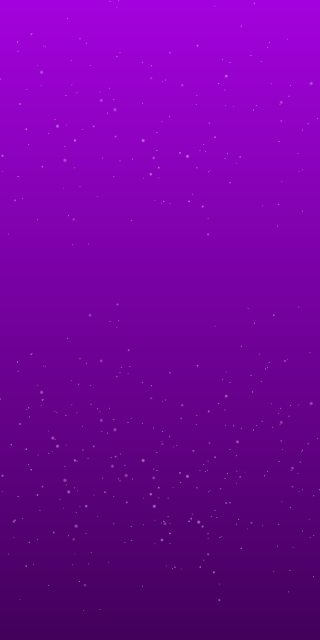
Reproduce this background procedurally as a WebGL 1 fragment shader.

```glsl
precision highp float;

uniform vec2 u_resolution;

float hash(float n) {
  return fract(sin(n * 12.9898) * 43758.5453);
}

// Soft disc of radius r, with an edge at least one pixel wide
float softDisc(vec2 p, float r, float pixel) {
  return 1.0 - smoothstep(r * 0.3, r + 0.6 * pixel, length(p));
}

// Star centre, in canvas widths; the scatter is densest mid-field
vec2 starCentre(float id) {
  float spread = mix(hash(id + 0.37), hash(id + 0.71), 0.35);
  return vec2(hash(id + 0.13), mix(-0.09, 0.8, spread));
}

// The same star field is laid three times, overlapping in the lower half
float starField(vec2 p, float pixel) {
  float light = 0.0;
  for (int i = 1; i <= 150; i++) {
    float id = float(i);
    float size = pow(hash(id + 0.53), 7.0);
    float radius = mix(0.0012, 0.0064, size);
    vec2 q = p - starCentre(id);
    float star = softDisc(q, radius, pixel);
    star = max(star, softDisc(q - vec2(0.0, 1.0), radius, pixel));
    star = max(star, softDisc(q - vec2(0.035, 1.143), radius, pixel));
    light = max(light, star * mix(0.25, 0.5, hash(id + 0.91)));
  }
  return light;
}

void main() {
  // Width is 1, with y running down from the top edge
  float pixel = 1.0 / u_resolution.x;
  vec2 p = vec2(gl_FragCoord.x, u_resolution.y - gl_FragCoord.y) * pixel;

  // Vertical violet gradient
  float height = gl_FragCoord.y / u_resolution.y;
  vec3 color = mix(vec3(0.26, 0.002, 0.355), vec3(0.64, 0.008, 0.865), height);

  // Pale stars
  vec3 starColor = vec3(0.92, 0.8, 0.95);
  color = mix(color, starColor, starField(p, pixel));

  gl_FragColor = vec4(color, 1.0);
}
```
